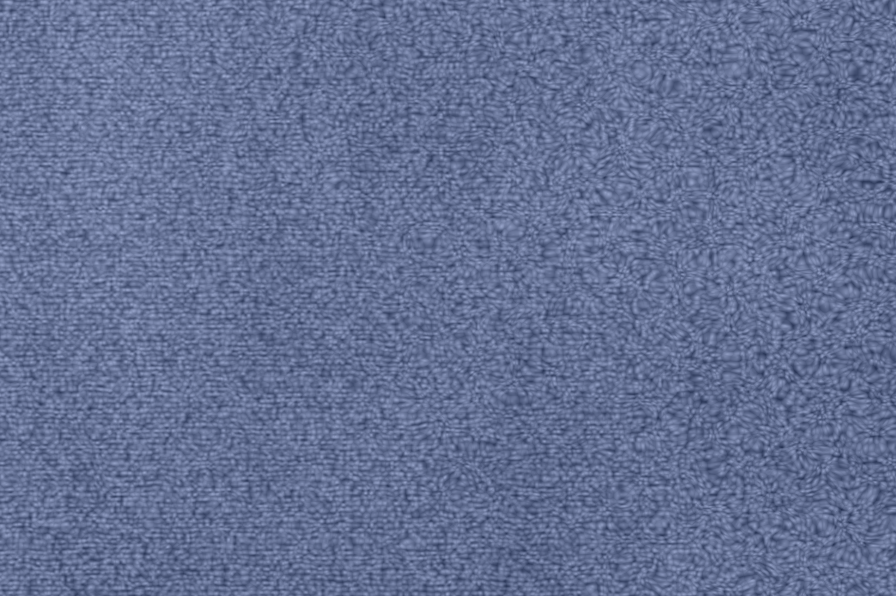
Give the GLSL for this texture, as a Shadertoy shader.

```glsl
// Soft blue fleece: fine knitted rows of small tufts with faint brushed patches.

const vec3 MID_BLUE = vec3(0.394, 0.444, 0.583);
const vec3 SHADE_TINT = vec3(1.0, 1.0, 1.04);
const vec2 TUFTS_PER_HEIGHT = vec2(98.0, 114.0);
const float TAU = 6.28319;

float hash(vec2 cell) {
    vec3 p = fract(cell.xyx * vec3(0.1031, 0.1030, 0.0973));
    p += dot(p, p.yzx + 33.33);
    return fract((p.x + p.y) * p.z);
}

// Smooth value noise, centred on zero
float noise(vec2 p) {
    vec2 cell = floor(p);
    vec2 f = fract(p);
    f = f * f * (3.0 - 2.0 * f);
    float low = mix(hash(cell), hash(cell + vec2(1.0, 0.0)), f.x);
    float high = mix(hash(cell + vec2(0.0, 1.0)), hash(cell + 1.0), f.x);
    return mix(low, high, f.y) - 0.5;
}

float fbm(vec2 p, int octaves) {
    float sum = 0.0;
    float gain = 0.5;
    for (int i = 0; i < octaves; i++) {
        sum += gain * noise(p);
        p = mat2(1.6, 1.2, -1.2, 1.6) * p + 17.3;
        gain *= 0.5;
    }
    return sum;
}

// Distance to the nearest scattered tuft centre
float tuftDistance(vec2 p, vec2 jitter) {
    vec2 cell = floor(p);
    float nearest = 4.0;
    for (int y = -1; y <= 1; y++) {
        for (int x = -1; x <= 1; x++) {
            vec2 id = cell + vec2(x, y);
            vec2 scatter = vec2(hash(id), hash(id + 57.0)) - 0.5;
            nearest = min(nearest, length(id + 0.5 + jitter * scatter - p));
        }
    }
    return nearest;
}

// Broad light and dark areas left by brushing the pile
float brushedPatches(vec2 p, vec2 uv) {
    float clouds = 0.052 * fbm(p * vec2(4.5, 3.5) + 5.0, 3);
    float streaks = 0.018 * noise(p * vec2(16.0, 2.5) + 40.0);
    float falloff = 0.028 * (uv.y - 0.5) - 0.020 * (uv.x - 0.5);
    return clouds + streaks + falloff;
}

// Rows follow the tuft grid and fade in places
float knitRows(vec2 grid, float strength) {
    float broken = 0.8 + noise(grid * vec2(0.3, 0.8) + 9.0);
    return -strength * broken * cos(TAU * grid.y);
}

// Pale tufts with dark crevices, neat in rows or loosely curled
float pile(vec2 grid, float curled) {
    vec2 jitter = vec2(1.0, mix(0.6, 1.0, curled));
    float tufts = 0.42 - tuftDistance(grid, jitter);
    float fibres = noise(grid * vec2(1.75, 1.9) + 130.0);
    return mix(0.20, 0.25, curled) * tufts + 0.185 * fibres;
}

void mainImage(out vec4 fragColor, in vec2 fragCoord) {
    vec2 uv = fragCoord / iResolution.xy;
    vec2 p = fragCoord / iResolution.y;

    float curled = smoothstep(0.2, 0.95, uv.x + 0.2 * (uv.y - 0.5) + 0.4 * noise(p * 4.0));

    // Bend the grid so that rows wander
    vec2 bend = vec2(noise(p * 33.0 + 3.0), noise(p * vec2(26.0, 38.0) + 31.0));
    vec2 grid = p * TUFTS_PER_HEIGHT + bend * mix(0.6, 1.6, curled);

    float shade = brushedPatches(p, uv);
    shade += knitRows(grid, mix(0.032, 0.014, curled));
    shade += pile(grid, curled);

    fragColor = vec4(MID_BLUE + shade * SHADE_TINT, 1.0);
}
```
